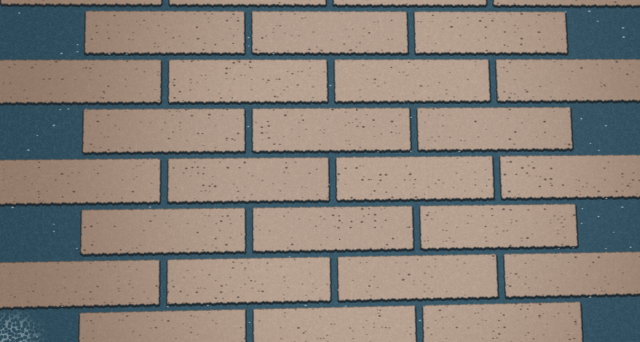
Give the GLSL for this texture, as a WebGL 2 fragment shader.

```glsl
#version 300 es
precision highp float;
// Staggered tan brick slips on a blue-grey backing, in slight perspective, with pits and specks.
uniform vec2 u_resolution;
out vec4 fragColor;

// Lengths are fractions of the canvas height; y runs downward from the top.
const vec3 BRICK_LIGHT = vec3(0.715, 0.630, 0.568);
const vec3 BRICK_DARK = vec3(0.575, 0.480, 0.415);
const vec3 GROUT_LIGHT = vec3(0.250, 0.375, 0.435);
const vec3 GROUT_DARK = vec3(0.165, 0.275, 0.335);
const vec3 SHADOW = vec3(0.115, 0.150, 0.170);
const vec3 PIT = vec3(0.300, 0.240, 0.210);
const vec3 DUST = vec3(0.740, 0.790, 0.800);
const vec2 BRICK_FILL = vec2(0.954, 0.867);  // share of a cell covered by brick
const float CORNER = 0.005;
const float RAGGED = 0.0011;
const vec2 SHADOW_SHIFT = vec2(0.0005, 0.0042);
const float SHADOW_BLUR = 0.006;
const vec2 LIGHT_CENTER = vec2(1.08, 0.50);
// Perspective: first row height, row pitch and row growth at left and right.
const vec3 ROWS_LEFT = vec3(0.0317, 0.1420, 0.00085);
const vec3 ROWS_RIGHT = vec3(0.0341, 0.1385, 0.00049);
const vec2 ROW_SPAN = vec2(0.244, 1.439);     // start and width of the row blend
const vec2 COLUMN_ORIGIN = vec2(0.7256, 0.0006);
const vec2 COLUMN_PITCH = vec2(0.4805, 0.00354);
const float COLUMN_SQUEEZE = 0.0127;

float hash(vec2 p) {
  vec3 q = fract(vec3(p.xyx) * 0.1031);
  q += dot(q, q.yzx + 33.33);
  return fract((q.x + q.y) * q.z);
}

vec2 hash2(vec2 p) {
  return vec2(hash(p), hash(p + 71.7));
}

// Distance to the nearest scattered point.
float cellular(vec2 p) {
  vec2 id = floor(p), f = p - id;
  float nearest = 2.0;
  for (int j = -1; j <= 1; j++)
    for (int i = -1; i <= 1; i++) {
      vec2 o = vec2(i, j);
      nearest = min(nearest, length(o + hash2(id + o) - f));
    }
  return nearest;
}

// Sparse round spots of random size; density is the share of occupied cells.
float spots(vec2 p, float scale, float density, float radius) {
  vec2 q = p * scale, id = floor(q);
  vec2 center = 0.35 + 0.3 * hash2(id + 13.0);
  float r = radius * mix(0.5, 1.0, hash(id + 5.0));
  float soft = scale / u_resolution.y;
  float mask = 1.0 - smoothstep(r - soft, r + soft, length((q - id - center) * vec2(0.8, 1.1)));
  return mask * step(hash(id + 29.0), density);
}

float roundBox(vec2 p, vec2 halfSize) {
  vec2 q = abs(p) - halfSize + CORNER;
  return length(max(q, 0.0)) + min(max(q.x, q.y), 0.0) - CORNER;
}

float waves(float x, float seed) {
  return sin(x * 190.0 + seed) + 0.7 * sin(x * 371.0 + seed * 2.3) + 0.5 * sin(x * 613.0 - seed);
}

void main() {
  float pixel = 1.0 / u_resolution.y;
  vec2 p = gl_FragCoord.xy * pixel;
  p.y = 1.0 - p.y;

  // Undo the perspective to get row and column coordinates.
  vec3 rows = mix(ROWS_LEFT, ROWS_RIGHT, (p.x - ROW_SPAN.x) / ROW_SPAN.y);
  float root = sqrt(rows.y * rows.y + 4.0 * rows.z * (p.y - rows.x));
  float v = (root - rows.y) / (2.0 * rows.z);
  float pitch = COLUMN_PITCH.x + COLUMN_PITCH.y * v;
  float u = (p.x - COLUMN_ORIGIN.x - COLUMN_ORIGIN.y * v) / pitch;
  u += COLUMN_SQUEEZE * u * u;
  v += 0.5 * (1.0 - BRICK_FILL.y);
  float row = floor(v), odd = mod(row, 2.0);
  u += 0.5 * odd;
  vec2 id = vec2(floor(u), row);

  // Brick outline; even rows hold only three bricks.
  vec2 cellSize = vec2(pitch * (1.0 - 2.0 * COLUMN_SQUEEZE * (u - 0.5 * odd)), root);
  vec2 local = (fract(vec2(u, v)) - 0.5) * cellSize;
  vec2 halfSize = 0.5 * BRICK_FILL * cellSize;
  float seed = 6.28 * hash(id + 40.0);
  float wear = mix(0.45, 1.0, step(0.0, local.y));
  vec2 rough = local + RAGGED * wear * vec2(0.5 * waves(p.y, seed), waves(p.x, seed));
  bool present = odd > 0.5 || abs(id.x) < 1.5;
  float edge = present ? roundBox(rough, halfSize) : 1.0;
  float shade = present ? roundBox(rough - SHADOW_SHIFT, halfSize) : 1.0;
  float brickMask = 1.0 - smoothstep(-pixel, pixel, edge);

  // Light falloff and surface grain.
  float light = 1.0 - smoothstep(0.30, 1.12, length((p - LIGHT_CENTER) * vec2(1.0, 0.75)));
  float grain = cellular(p * 150.0) + 0.6 * cellular(p * 62.0) - 0.77;

  // Backing with pale dust and a chalky lower left corner.
  vec3 grout = mix(GROUT_DARK, GROUT_LIGHT, clamp(0.25 + 0.55 * light + 0.45 * grain, 0.0, 1.0));
  float chalk = 1.0 - smoothstep(0.02, 0.11, length((p - vec2(0.03, 0.98)) * vec2(0.9, 1.2)));
  grout = mix(grout, DUST, 0.5 * chalk * smoothstep(0.25, 0.75, cellular(p * 95.0)));
  grout = mix(grout, SHADOW, 0.92 * (1.0 - smoothstep(0.0, SHADOW_BLUR, shade)));
  grout = mix(grout, DUST, 0.75 * spots(p, 42.0, 0.06, 0.10));

  // Brick face with per-brick tint, darkened rim and clustered pits.
  vec3 brick = mix(BRICK_DARK, BRICK_LIGHT, light) * (0.985 + 0.03 * hash(id + 9.0));
  brick *= 1.0 + 0.055 * grain;
  brick *= 1.0 - 0.18 * smoothstep(-0.005, 0.0, edge);
  float cluster = 1.0 - smoothstep(0.1, 0.5, cellular(p * 3.2 + 4.0));
  float pits = spots(p, 58.0, 0.03 + 0.16 * cluster, 0.17);
  pits = max(pits, 0.55 * spots(p + 3.7, 95.0, 0.07, 0.22));
  brick = mix(brick, PIT, 0.75 * pits);

  fragColor = vec4(mix(grout, brick, brickMask), 1.0);
}
```
